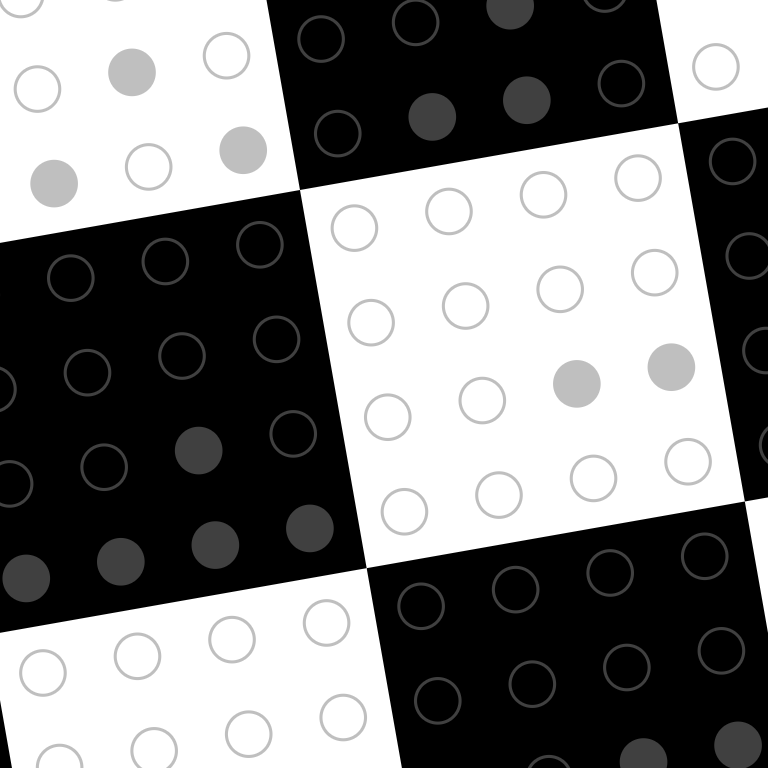
A WebGL 2 fragment shader for this pattern:

```glsl
#version 300 es
precision highp float;
// A tilted black and white checkerboard, each square holding a 4 by 4 grid of dots.
// The dots spell the number of the square in binary: discs are ones, rings are zeros.
// Squares are numbered along the rows, and the highest bit comes first.

uniform vec2 u_resolution;
out vec4 fragColor;

const float TILT = radians(10.0);
const float SQUARE = 0.5;                       // side of a square
const float DOTS = 4.0;                         // dots along a side
const vec2 ANCHOR = vec2(0.3906, 0.7526);       // upper left corner of square (0, 0)
const vec2 DOT_SHIFT = vec2(-0.0013);           // dots sit slightly off centre
const float DOT_RADIUS = 0.031;
const float RING_WIDTH = 0.004;
const int FIRST_NUMBER = 48;                    // number of square (0, 0)
const int SQUARES_PER_ROW = 10;

const vec3 BLACK = vec3(0.0);
const vec3 WHITE = vec3(1.0);
const vec3 DARK_GREY = vec3(0.25);
const vec3 LIGHT_GREY = vec3(0.75);

// Coverage of the inside of a shape from its signed distance.
float coverage(float dist, float pixel) {
    return clamp(0.5 - dist / pixel, 0.0, 1.0);
}

// Board axes: x along the rows, y down the columns.
vec2 toBoard(vec2 point, vec2 corner, float angle) {
    vec2 q = point - corner;
    float c = cos(angle), s = sin(angle);
    return vec2(c * q.x + s * q.y, s * q.x - c * q.y);
}

// 1 on even squares, 0 on odd ones.
float evenSquare(vec2 square) {
    return 1.0 - mod(square.x + square.y, 2.0);
}

// Signed distance to the board lines, negative on even squares.
float checkerDistance(vec2 board, float side) {
    vec2 cell = board / side;
    vec2 toEdge = 0.5 - abs(fract(cell) - 0.5);
    float dist = min(toEdge.x, toEdge.y) * side;
    return mix(dist, -dist, evenSquare(floor(cell)));
}

// Whether a dot of the grid stands for a one in the number of its square.
bool isLit(vec2 square, vec2 dot4) {
    int number = FIRST_NUMBER + int(square.x) + SQUARES_PER_ROW * int(square.y);
    int bit = 15 - int(dot4.x + DOTS * dot4.y);
    return ((number >> bit) & 1) == 1;
}

// Signed distance to a disc, or to a ring with the same outer radius.
float dotDistance(vec2 offset, float radius, float width, bool filled) {
    float disc = length(offset) - radius;
    return filled ? disc : abs(disc + 0.5 * width) - 0.5 * width;
}

void main() {
    float pixel = 1.0 / min(u_resolution.x, u_resolution.y);
    vec2 board = toBoard(gl_FragCoord.xy * pixel, ANCHOR, TILT);

    // Checkerboard
    float light = coverage(checkerDistance(board, SQUARE), pixel);
    vec3 color = mix(BLACK, WHITE, light);

    // Dots
    float pitch = SQUARE / DOTS;
    vec2 grid = (board - DOT_SHIFT) / pitch;
    vec2 dotIndex = floor(grid);
    vec2 square = floor((dotIndex + 0.5) / DOTS);
    bool lit = isLit(square, dotIndex - square * DOTS);
    vec2 offset = (fract(grid) - 0.5) * pitch;
    float dist = dotDistance(offset, DOT_RADIUS, RING_WIDTH, lit);
    vec3 ink = mix(DARK_GREY, LIGHT_GREY, evenSquare(square));
    color = mix(color, ink, coverage(dist, pixel));

    fragColor = vec4(color, 1.0);
}
```
